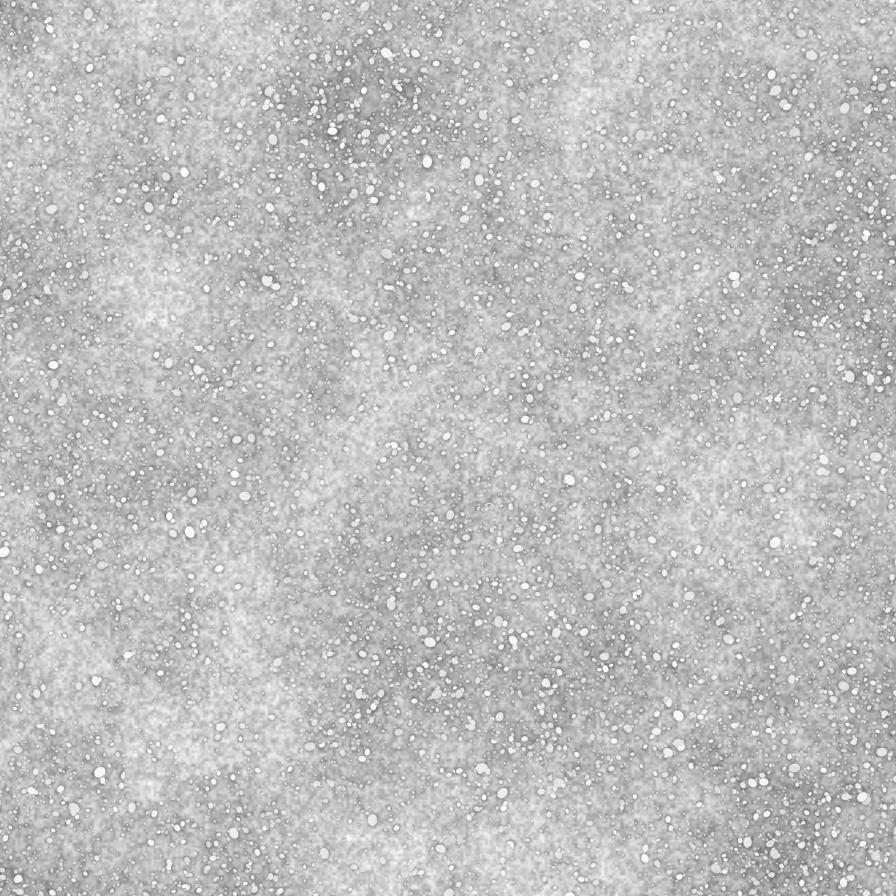
Write a WebGL 1 fragment shader that draws this texture.

```glsl
precision highp float;
// Speckled grey stone: soft clouds and fine grain from value noise, strewn with
// small pale grains. Three jittered grids place the grains, each with a dark rim,
// and they crowd together where the clouds are dark.
uniform vec2 u_resolution;

vec3 hash3(vec2 p) {
  vec3 q = fract(p.xyx * vec3(0.1031, 0.1030, 0.0973));
  q += dot(q, q.yxz + 33.33);
  return fract((q.xxy + q.yzz) * q.zyx);
}

float valueNoise(vec2 p) {
  vec2 cell = floor(p);
  vec2 f = fract(p);
  f = f * f * (3.0 - 2.0 * f);
  float low = mix(hash3(cell).x, hash3(cell + vec2(1.0, 0.0)).x, f.x);
  float high = mix(hash3(cell + vec2(0.0, 1.0)).x, hash3(cell + vec2(1.0, 1.0)).x, f.x);
  return mix(low, high, f.y) - 0.5;
}

float clouds(vec2 p) {
  float sum = 0.0;
  float amplitude = 0.5;
  float frequency = 4.7;
  for (int i = 0; i < 5; i++) {
    sum += amplitude * valueNoise(p * frequency + float(i) * 17.3);
    frequency *= 2.1;
    amplitude *= 0.78;
  }
  return sum;
}

// Returns grain coverage in x and rim darkness in y.
vec2 grains(vec2 p, float count, float share, float minRadius, float maxRadius, float seed) {
  vec2 result = vec2(0.0);
  vec2 home = floor(p * count);
  float pixel = 1.0 / min(u_resolution.x, u_resolution.y);
  float soft = max(0.0008, 0.6 * pixel);
  for (int j = -1; j <= 1; j++) {
    for (int i = -1; i <= 1; i++) {
      vec2 cell = home + vec2(float(i), float(j));
      vec3 place = hash3(cell + seed);
      vec3 look = hash3(cell + seed + 211.7);
      if (place.z < share) {
        vec2 d = p - (cell + place.xy) / count;
        float radius = mix(minRadius, maxRadius, look.x * look.x);
        // Stretch each grain slightly along its own direction.
        float angle = 6.2832 * look.y;
        float along = dot(d, vec2(cos(angle), sin(angle)));
        float dist = sqrt(max(dot(d, d) - 0.4 * along * along, 0.0));
        float body = 1.0 - smoothstep(radius - soft, radius + soft, dist);
        float rim = 1.0 - smoothstep(radius, radius * 1.5 + 0.0022, dist);
        float strength = mix(0.65, 1.0, look.z);
        result = max(result, vec2(body, rim) * strength);
      }
    }
  }
  return result;
}

void main() {
  vec2 p = gl_FragCoord.xy / min(u_resolution.x, u_resolution.y);
  float cloud = clouds(p);

  // Ground: clouds plus two sizes of fine grain.
  float grey = 0.745 + 0.24 * cloud;
  grey += 0.15 * valueNoise(p * 190.0 + 5.1);
  grey += 0.16 * valueNoise(p * 330.0 + 71.9);

  // Grains crowd into the darker patches.
  float crowding = clamp(1.0 - 2.2 * cloud, 0.3, 1.9);
  vec2 large = grains(p, 60.0, 0.13 * crowding, 0.0027, 0.0052, 3.0);
  vec2 medium = grains(p, 110.0, 0.20 * crowding, 0.0017, 0.0030, 57.0);
  vec2 small = grains(p, 170.0, 0.25 * crowding, 0.0010, 0.0018, 131.0);

  float rim = max(max(large.y, medium.y), 0.7 * small.y);
  float body = max(max(large.x, medium.x), 0.75 * small.x);
  grey = max(grey - 0.14 * rim, 0.45);
  grey = mix(grey, 0.98, body);

  gl_FragColor = vec4(vec3(clamp(grey, 0.0, 1.0)), 1.0);
}
```
